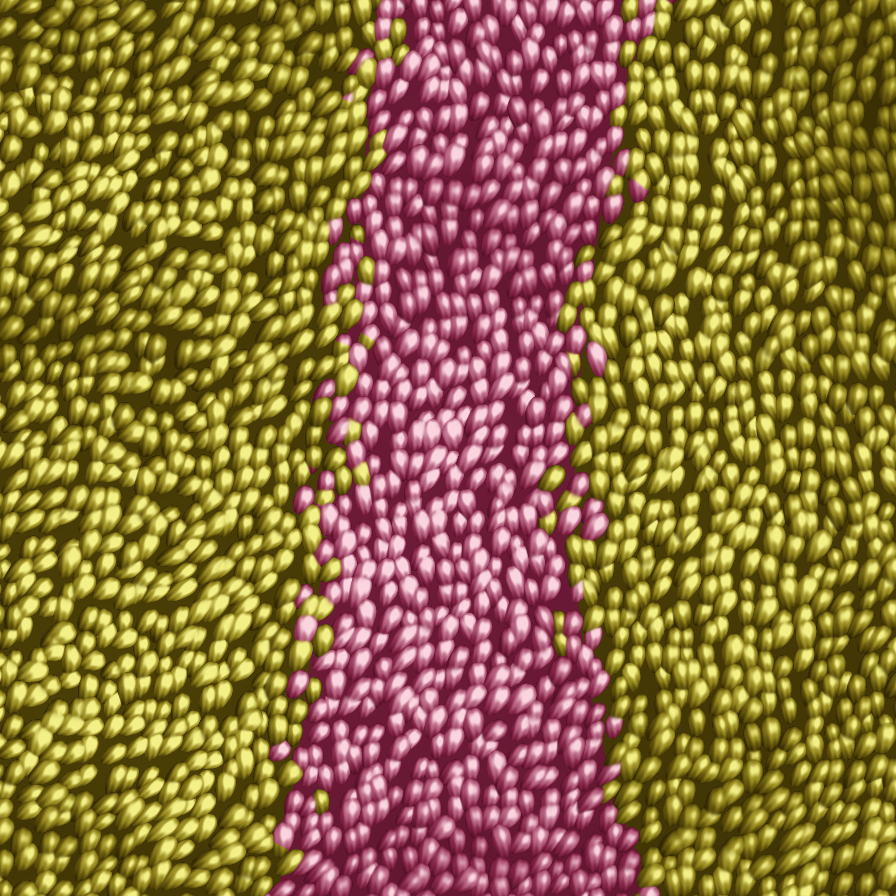
Give the GLSL for this texture, as a three.js fragment shader.

```glsl
// Looped terry cloth: a pink stripe between two olive-yellow fields in raking light.
#define GRID vec2(46.0, 40.0)
#define JITTER 0.34
#define LOOP_SIZE vec2(0.54, 0.82)
#define EDGE_SCATTER 0.075
#define OVERLAP 15.0
#define CONTRAST 1.27
#define GROUND_TONE 0.14

varying vec2 vUv;

vec2 hash2(vec2 p) {
  vec2 q = vec2(dot(p, vec2(127.1, 311.7)), dot(p, vec2(269.5, 183.3)));
  return fract(sin(q) * 43758.55);
}

float glow(vec2 p, vec2 center, vec2 radius) {
  vec2 q = (p - center) / radius;
  return exp(-dot(q, q));
}

// Slow, layered undulation of the pile
float folds(vec2 p) {
  float a = sin(p.x * 17.0 + p.y * 23.0 + 2.0 * sin(p.y * 11.0));
  float b = sin(p.x * 31.0 - p.y * 37.0 + 2.0 * sin(p.x * 19.0));
  return 0.6 * a + 0.4 * b;
}

// 1 inside the pink stripe, 0 in the olive fields
float stripe(vec2 p, float scatter) {
  float left = 0.310 + 0.112 * p.y + 0.035 * p.y * (1.0 - p.y);
  float fromWaist = p.y - 0.42;
  float right = 0.641 + (fromWaist < 0.0 ? 0.50 : 0.26) * fromWaist * fromWaist;
  float x = p.x + scatter;
  return step(left, x) * step(x, right);
}

// Broad light and shade across the cloth
float lighting(vec2 p) {
  float light = 0.95 + 0.04 * folds(p);
  light += 0.16 * glow(p, vec2(0.18, 0.24), vec2(0.22, 0.20));
  light += 0.14 * glow(p, vec2(0.50, 0.46), vec2(0.14, 0.17));
  light += 0.12 * glow(p, vec2(0.78, 0.46), vec2(0.11, 0.13));
  light += 0.08 * glow(p, vec2(0.14, 0.78), vec2(0.15, 0.08));
  light += 0.08 * glow(p, vec2(0.76, 0.75), vec2(0.07, 0.15));
  light -= 0.22 * glow(p, vec2(0.04, 0.63), vec2(0.16, 0.05));
  light -= 0.18 * glow(p, vec2(0.04, 0.99), vec2(0.25, 0.10));
  light -= 0.13 * glow(p, vec2(0.34, 0.93), vec2(0.07, 0.16));
  light -= 0.22 * glow(p, vec2(0.05, 0.06), vec2(0.11, 0.05));
  light -= 0.20 * glow(p, vec2(0.54, 0.72), vec2(0.11, 0.08));
  light -= 0.22 * glow(p, vec2(0.48, 0.02), vec2(0.22, 0.08));
  light -= 0.34 * glow(p, vec2(0.98, 0.88), vec2(0.11, 0.28));
  light -= 0.14 * glow(p, vec2(0.86, 0.08), vec2(0.20, 0.20));
  return light;
}

vec3 yarn(float pink, float tone) {
  vec3 shadow = mix(vec3(0.20, 0.16, 0.01), vec3(0.34, 0.07, 0.16), pink);
  vec3 dark = mix(vec3(0.37, 0.32, 0.04), vec3(0.51, 0.14, 0.27), pink);
  vec3 middle = mix(vec3(0.61, 0.56, 0.14), vec3(0.72, 0.39, 0.51), pink);
  vec3 bright = mix(vec3(0.95, 0.94, 0.53), vec3(0.98, 0.83, 0.87), pink);
  vec3 color = mix(shadow, dark, smoothstep(0.0, 0.30, tone));
  color = mix(color, middle, smoothstep(0.25, 0.60, tone));
  return mix(color, bright, smoothstep(0.55, 1.0, tone));
}

// Lean of the loops, clockwise from vertical
float lean(vec2 p) {
  float angle = mix(0.75, 0.28, smoothstep(0.22, 0.45, p.x));
  angle -= 0.20 * smoothstep(0.65, 0.95, p.x) * smoothstep(0.3, 0.7, p.y);
  return angle + 0.25 * (1.0 - smoothstep(0.0, 0.35, p.y)) * smoothstep(0.3, 0.5, p.x);
}

void main() {
  vec2 uv = vUv;
  vec2 warp = 0.006 * vec2(sin(uv.y * 21.0 + uv.x * 9.0), sin(uv.x * 25.0 - uv.y * 8.0));
  vec2 grid = (uv + warp) * GRID;
  vec2 cell = floor(grid);

  // Deep ground seen between the loops
  float groundWeight = 1.5;
  vec3 sum = yarn(stripe(uv, 0.0), GROUND_TONE * lighting(uv)) * groundWeight;
  float total = groundWeight;

  // Overlapping loops, blended by height
  for (int j = -1; j <= 1; j++) {
    for (int i = -1; i <= 1; i++) {
      vec2 id = cell + vec2(float(i), float(j));
      vec2 place = hash2(id);
      vec2 trait = hash2(id + 71.3);
      vec2 dye = hash2(id + 29.7);
      vec2 center = id + 0.5 + JITTER * (2.0 * place - 1.0);
      vec2 root = center / GRID - warp;

      float angle = lean(root) + 0.9 * (trait.x - 0.5);
      float c = cos(angle);
      float s = sin(angle);
      vec2 d = (grid - center) * vec2(1.0, GRID.x / GRID.y);
      vec2 q = vec2(c * d.x - s * d.y, s * d.x + c * d.y);
      q /= LOOP_SIZE * (0.88 + 0.25 * trait.y);
      q.x *= 1.12 - 0.22 * q.y;

      float dome = sqrt(max(1.0 - dot(q, q), 0.0));
      float cover = smoothstep(0.0, 0.30, dome);
      float height = 0.75 * dome + 0.40 * trait.y + 0.12 * q.y;
      float weight = cover * exp(OVERLAP * height);

      // Rounded body, lit tip and twisted strands
      float strands = sin(q.x * 9.0 + q.y * 4.0 + 6.28 * place.x);
      float tone = dome * (0.52 + 0.34 * q.y + 0.14 * q.x);
      tone += 0.32 * glow(q, vec2(0.12, 0.36), vec2(0.45, 0.36));
      tone += 0.055 * strands + 0.22 * (place.y - 0.5);
      tone *= lighting(root) * CONTRAST;

      float pink = stripe(root, EDGE_SCATTER * (dye.x - 0.5));
      sum += yarn(pink, tone) * weight;
      total += weight;
    }
  }
  gl_FragColor = vec4(sum / total, 1.0);
}
```
